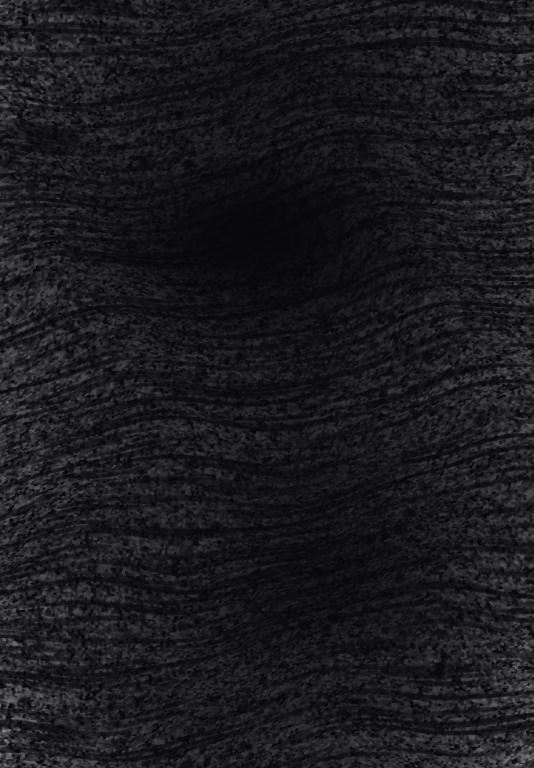
Reproduce this texture procedurally as a WebGL 2 fragment shader.

```glsl
#version 300 es
precision highp float;

uniform vec2 u_resolution;
out vec4 outColor;

// Lengths are in canvas heights, frequencies in cells per height
const float BASE_TONE = 0.106;
const float EDGE_LIGHT = 0.062;
const float CORNER_LIGHT = 0.08;
const float FLOOR_TONE = 0.030;
const float BLUE_TINT = 0.010;
const vec2 FINE_GRAIN = vec2(270.0, 340.0);
const vec2 COARSE_GRAIN = vec2(105.0, 175.0);
const float GRAIN_CONTRAST = 2.7;
const vec2 SHORT_STROKES = vec2(9.0, 92.0);
const vec2 LONG_STROKES = vec2(3.2, 36.0);
const float SPECK_CELLS = 34.0;
const float FLOW_SLOPE = 0.15;
const float FLOW_WAVE = 0.017;
const float TAU = 6.2831853;

// Two random values per cell
vec2 hash2(vec2 cell, uint seed) {
    uvec2 h = uvec2(ivec2(cell) + 4096) * uvec2(1597u, 7919u);
    uint n = (h.x ^ (h.y + seed * 3571u)) * 747796u;
    n = (n ^ (n >> 15)) * 277803u;
    n ^= n >> 13;
    n *= 69069u;
    n ^= n >> 16;
    return vec2(n & 65535u, n >> 16) / 65535.0;
}

// Cellular grain: every scattered point blends its own brightness
float grain(vec2 p, uint seed) {
    vec2 cell = floor(p);
    float sum = 0.0, weight = 0.0;
    for (int j = -1; j <= 1; j++)
    for (int i = -1; i <= 1; i++) {
        vec2 id = cell + vec2(i, j);
        vec2 d = p - id - hash2(id, seed);
        float w = exp(-7.0 * dot(d, d));
        sum += w * hash2(id, seed + 1u).x;
        weight += w;
    }
    return sum / weight;
}

// Tapered scratches lying along x, one per cell
float strokes(vec2 p, float halfWidth, float softness, float density, uint seed) {
    vec2 cell = floor(p);
    float ink = 0.0;
    for (int j = -1; j <= 1; j++)
    for (int i = -1; i <= 1; i++) {
        vec2 id = cell + vec2(i, j);
        vec2 d = p - id - hash2(id, seed);
        vec2 kind = hash2(id, seed + 1u);
        float along = d.x / mix(0.45, 1.0, kind.x);
        float taper = max(1.0 - along * along, 0.0);
        float bend = 0.12 * sin(4.0 * d.x + TAU * kind.x);
        float width = halfWidth * taper + softness;
        float line = 1.0 - smoothstep(width - softness, width + softness, abs(d.y + bend));
        float strength = smoothstep(1.0 - density, 1.2 - density, kind.y);
        ink = max(ink, line * sqrt(taper) * strength);
    }
    return ink;
}

// Sparse ragged dots
float specks(vec2 p) {
    vec2 cell = floor(p);
    float ink = 0.0;
    for (int j = -1; j <= 1; j++)
    for (int i = -1; i <= 1; i++) {
        vec2 id = cell + vec2(i, j);
        vec2 d = p - id - hash2(id, 31u);
        vec2 kind = hash2(id, 32u);
        float radius = mix(0.08, 0.28, kind.x * kind.x);
        float dot_ = 1.0 - smoothstep(radius * 0.5, radius * 1.3, length(d * vec2(0.8, 1.1)));
        ink = max(ink, dot_ * step(0.78, kind.y));
    }
    return ink;
}

float blob(vec2 p, vec2 center, vec2 radius) {
    vec2 d = (p - center) / radius;
    return exp(-dot(d, d));
}

// Height of the wavy combing direction
float flowOffset(vec2 p) {
    float phase = 1.5 + 1.5 * cos(TAU * (p.y - 0.05) / 0.8);
    float wave = FLOW_WAVE * cos(13.0 * (p.x - 0.17) + phase);
    return FLOW_SLOPE * p.x + wave + 0.003 * sin(29.0 * p.x + 17.0 * p.y);
}

void main() {
    vec2 uv = gl_FragCoord.xy / u_resolution;
    vec2 p = gl_FragCoord.xy / u_resolution.y;
    vec2 flow = vec2(p.x, p.y - flowOffset(p));

    // Broad light: pale sides and lower corners, two dark hollows
    float side = abs(2.0 * uv.x - 1.0);
    float tone = BASE_TONE + EDGE_LIGHT * side * side;
    tone += CORNER_LIGHT * pow(side, 4.0) * (1.0 - smoothstep(0.0, 0.28, uv.y));
    tone -= 0.082 * blob(uv, vec2(0.48, 0.69), vec2(0.36, 0.12));
    tone -= 0.055 * blob(uv, vec2(0.68, 0.26), vec2(0.28, 0.16));
    tone -= 0.035 * blob(uv, vec2(0.60, 0.90), vec2(0.35, 0.08));
    tone *= 1.0 + 0.12 * sin(9.0 * p.x + 5.0 * sin(6.0 * p.y)) * sin(31.0 * flow.y);

    // Gashes where the scratches crowd together
    float gash = blob(uv, vec2(0.08, 0.82), vec2(0.09, 0.03))
               + blob(uv, vec2(0.86, 0.75), vec2(0.09, 0.03))
               + blob(uv, vec2(0.09, 0.045), vec2(0.09, 0.025));

    float fine = grain(flow * FINE_GRAIN, 1u);
    float coarse = grain(flow * COARSE_GRAIN, 5u);
    float speckle = 1.0 + GRAIN_CONTRAST * (mix(fine, coarse, 0.36) - 0.5);

    vec2 ragged = 0.005 * (vec2(fine, coarse) - 0.5);
    float ink = 0.62 * strokes(flow * SHORT_STROKES, 0.13, 0.14, 0.55 + 0.4 * gash, 11u);
    ink = max(ink, 0.75 * strokes(flow * LONG_STROKES, 0.05, 0.05, 0.6, 21u));
    ink = max(ink, 0.7 * specks((p + ragged) * SPECK_CELLS));
    ink = max(ink, gash * 0.85 * strokes(flow * LONG_STROKES * 1.7, 0.22, 0.12, 0.9, 41u));

    float value = FLOOR_TONE + max(tone - 0.018, 0.006) * max(speckle, 0.05) * (1.0 - ink);
    outColor = vec4(vec3(value) + vec3(0.0, 0.0, BLUE_TINT), 1.0);
}
```
